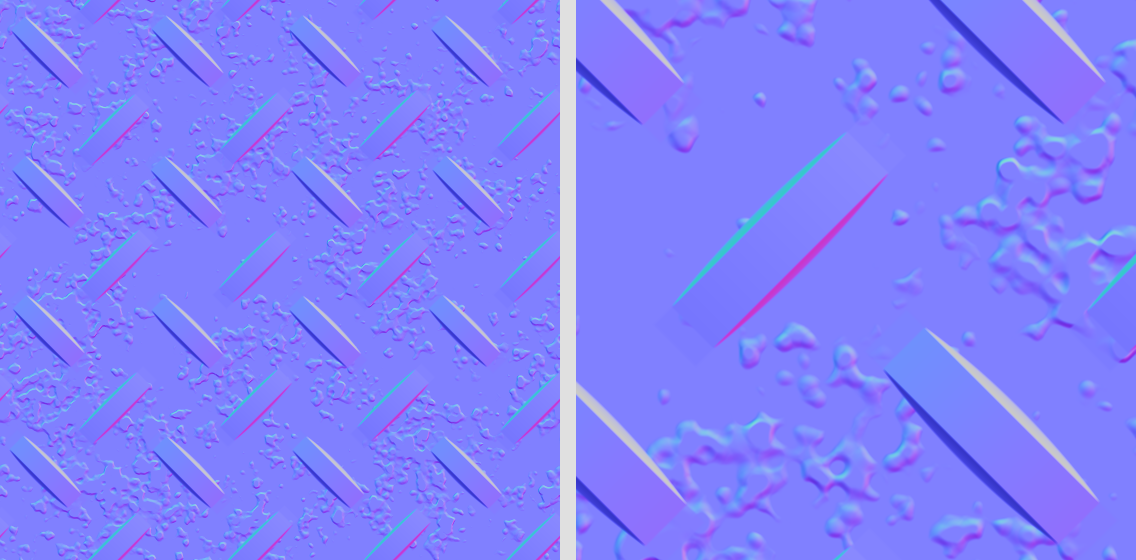
Left, the full canvas; right, a detail of the centre.
This texture map is drawn by a Shadertoy shader. Its source:

```glsl
const float REPEATS = 4.0;

vec2 hash2(vec2 p) {
    vec2 k = vec2(dot(p, vec2(127.1, 311.7)), dot(p, vec2(269.5, 183.3)));
    return fract(sin(k) * 43758.5);
}

// Tiling cellular noise: one soft blob of random sign per cell, zero on average
float cellNoise(vec2 uv, float scale) {
    vec2 p = uv * scale;
    vec2 cell = floor(p);
    vec2 local = p - cell;
    float total = 0.0;
    for (int y = -1; y <= 1; y++) {
        for (int x = -1; x <= 1; x++) {
            vec2 offset = vec2(x, y);
            vec2 id = mod(cell + offset, scale);
            vec2 toBlob = offset + hash2(id + scale) - local;
            float falloff = max(0.0, 1.0 - dot(toBlob, toBlob));
            float weight = 2.0 * hash2(id + scale + 37.0).x - 1.0;
            total += weight * falloff * falloff;
        }
    }
    return total;
}

// Crumbly corrosion: fine grain that surfaces mostly inside broad patches
float wearHeight(vec2 uv) {
    float patches = 0.7 * (cellNoise(uv, 9.0) + cellNoise(uv, 21.0));
    float grain = 0.65 * cellNoise(uv, 58.0) + 0.5 * cellNoise(uv, 118.0);
    return smoothstep(0.07, 0.45, 0.45 * patches + 0.6 * grain);
}

vec2 wearTilt(vec2 uv, vec2 strength) {
    const float STEP = 0.0015;
    float h = wearHeight(uv);
    float dx = wearHeight(uv + vec2(STEP, 0.0)) - h;
    float dy = wearHeight(uv + vec2(0.0, STEP)) - h;
    return -strength * vec2(dx, dy) / STEP;
}

float below(float value, float limit, float aa) {
    return 1.0 - smoothstep(limit - aa, limit + aa, value);
}

// Arched tread bar, one per cell: xy is the surface tilt, z the coverage
vec3 treadBar(vec2 p, vec2 centre, vec2 axis, float archTilt, float wallWidth,
              vec2 jitter, float aa) {
    const float HALF_LENGTH = 0.295;
    const float HALF_WIDTH = 0.07;
    const float PAD_LENGTH = 0.06;
    const float WALL_TILT = 1.6;

    vec2 q = p - centre;
    vec2 id = floor(q + 0.5);
    q -= id + (hash2(mod(id, REPEATS) + centre) - 0.5) * jitter;

    vec2 across = vec2(-axis.y, axis.x);
    float along = dot(q, axis);
    float side = abs(dot(q, across));
    float t = along / HALF_LENGTH;
    float wall = wallWidth * max(0.0, 1.0 - t * t);

    float lengthMask = below(abs(along), HALF_LENGTH, aa);
    float padMask = below(abs(along), HALF_LENGTH + PAD_LENGTH, aa);
    float topMask = below(side, HALF_WIDTH, aa);
    float bodyMask = below(side, HALF_WIDTH + wall, aa);
    float wallMask = (bodyMask - topMask) * lengthMask;
    float wallFade = 1.0 - 0.5 * clamp((side - HALF_WIDTH) / wallWidth, 0.0, 1.0);

    // Curved top, faint end pads, then steep side walls
    vec2 tilt = axis * archTilt * clamp(t, -1.0, 1.0) * topMask * lengthMask;
    tilt += axis * sign(along) * 0.035 * topMask * (padMask - lengthMask);
    tilt += across * sign(dot(q, across)) * WALL_TILT * wallFade * wallMask;
    return vec3(tilt, bodyMask * mix(0.7 * padMask, 1.0, lengthMask));
}

void mainImage(out vec4 fragColor, in vec2 fragCoord) {
    vec2 uv = fragCoord / iResolution.xy;
    vec2 p = uv * REPEATS;
    float aa = 0.8 * REPEATS / iResolution.y + 0.002;

    // Two crossing sets of bars
    vec3 falling = treadBar(p, vec2(0.335, 0.63), vec2(0.7071, -0.7071),
                            0.19, 0.023, vec2(0.03, 0.012), aa);
    vec3 rising = treadBar(p, vec2(0.82, 0.09), vec2(0.7071, 0.7071),
                           0.11, 0.017, vec2(0.03, 0.045), aa);
    float bare = (1.0 - falling.z) * (1.0 - rising.z);

    // Combined tilt encoded as a tangent-space normal
    vec2 tilt = falling.xy + rising.xy;
    tilt += bare * wearTilt(uv, vec2(0.0012, 0.0021));
    vec3 normal = normalize(vec3(tilt, 1.0));
    fragColor = vec4(0.5 + 0.5 * normal, 1.0);
}
```
